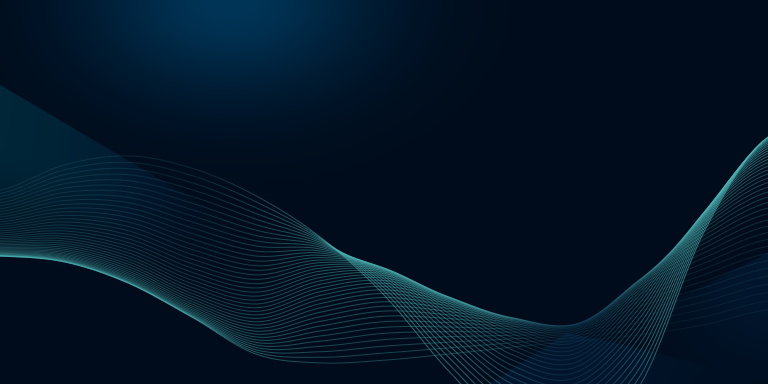
A WebGL 2 fragment shader for this background:

```glsl
#version 300 es
precision highp float;
// A twisting ribbon of fine teal lines over deep navy, with a soft blue glow above.

uniform vec2 u_resolution;
out vec4 outColor;

const vec3 NAVY = vec3(0.0, 0.045, 0.105);
const vec3 GLOW_BLUE = vec3(0.0, 0.205, 0.34);
const vec3 PANEL_TEAL = vec3(0.0, 0.165, 0.235);
const vec3 PANEL_BLUE = vec3(0.005, 0.10, 0.20);
const vec3 LINE_TEAL = vec3(0.29, 0.70, 0.70);
const vec3 LINE_BLUE = vec3(0.06, 0.27, 0.42);

const vec2 GLOW_CENTER = vec2(0.60, 1.0);
const vec2 GLOW_SIZE = vec2(0.38, 0.25);
const vec2 CROSSING = vec2(1.476, 0.133);
const int LINE_COUNT = 40;
const float LINE_WIDTH = 0.0017;

// Ribbon controls along x: first line height, last line height, bend between them.
const int KNOTS = 13;
const float KNOTS_PER_UNIT = 6.0;
const vec3 RIBBON[KNOTS] = vec3[KNOTS](
    vec3(0.505, 0.333, -0.17), vec3(0.570, 0.318, -0.25),
    vec3(0.594, 0.263, -0.33), vec3(0.562, 0.174, -0.37),
    vec3(0.490, 0.078, -0.20), vec3(0.383, 0.055, 0.25),
    vec3(0.232, 0.062, 0.57), vec3(0.036, 0.078, 0.68),
    vec3(-0.12, 0.096, 0.67), vec3(-0.146, 0.112, 0.58),
    vec3(-0.003, 0.128, 0.82), vec3(0.396, 0.154, 0.59),
    vec3(0.643, 0.193, 0.45));

vec3 knot(int i) {
    return RIBBON[clamp(i, 0, KNOTS - 1)];
}

// Catmull-Rom interpolation of the controls, with their slope along x.
void sampleRibbon(float x, out vec3 value, out vec3 slope) {
    float s = clamp(x * KNOTS_PER_UNIT, 0.0, float(KNOTS) - 1.001);
    int i = int(s);
    float f = s - float(i);
    vec3 a = knot(i - 1), b = knot(i), c = knot(i + 1), d = knot(i + 2);
    vec3 c1 = 0.5 * (c - a);
    vec3 c2 = a - 2.5 * b + 2.0 * c - 0.5 * d;
    vec3 c3 = 0.5 * (d - a) + 1.5 * (b - c);
    value = b + f * (c1 + f * (c2 + f * c3));
    slope = (c1 + f * (2.0 * c2 + 3.0 * f * c3)) * KNOTS_PER_UNIT;
}

// Opacity of line t at x: the last line leads on the left, the first on the right.
float lineOpacity(float t, float x) {
    float left = mix(0.22, 0.85, t * t);
    float middle = mix(0.85, 0.50, t);
    float right = mix(0.95, 0.12, smoothstep(0.0, 1.0, t));
    float opacity = mix(left, middle, smoothstep(0.45, 0.95, x));
    opacity = mix(opacity, right, smoothstep(1.35, 1.75, x));
    return opacity * (1.0 - 0.45 * exp(-pow((x - 1.47) / 0.19, 2.0)));
}

vec3 drawBackdrop(vec2 p, float pixel) {
    vec2 g = (p - GLOW_CENTER) / GLOW_SIZE;
    vec3 color = mix(NAVY, GLOW_BLUE, exp(-dot(g, g)));

    // Sloping panel on the left, fading down and to the right.
    float edge = 0.779 - 0.59 * p.x - p.y;
    float panel = smoothstep(-pixel, pixel, edge);
    panel *= smoothstep(0.30, 0.62, p.y + 0.20 * p.x);
    panel *= 1.0 - smoothstep(0.25, 0.68, p.x);
    vec3 panelColor = mix(PANEL_TEAL, PANEL_BLUE, smoothstep(0.0, 0.5, p.x));
    color = mix(color, panelColor, panel * 0.85);

    // Faint wedge rising to the right border.
    float wedge = smoothstep(-pixel, pixel, 0.341 + 0.50 * (p.x - 2.0) - p.y);
    wedge *= smoothstep(1.60, 2.0, p.x) * smoothstep(-0.15, 0.30, p.y);
    color = mix(color, PANEL_BLUE, wedge * 0.8);

    // Blue fold below the crossing of the ribbon.
    vec2 q = p - CROSSING;
    float roof = q.x < 0.0 ? 0.66 * q.x : -0.20 * q.x - 0.10 * q.x * q.x;
    float fold = smoothstep(-pixel, pixel, roof - q.y);
    fold *= 1.0 - smoothstep(0.0, 0.55, q.x);
    return mix(color, PANEL_BLUE, fold * 0.75);
}

vec3 drawLines(vec3 color, vec2 p, float pixel) {
    vec3 value, slope;
    sampleRibbon(p.x, value, slope);
    float blueness = 0.75 * exp(-pow((p.x - 1.50) / 0.16, 2.0));
    vec3 ink = mix(LINE_TEAL, LINE_BLUE, blueness);
    float reach = max(pixel, LINE_WIDTH);
    float strength = min(1.0, LINE_WIDTH / pixel);

    for (int i = 0; i < LINE_COUNT; i++) {
        float t = float(i) / float(LINE_COUNT - 1);
        vec3 blend = vec3(1.0 - t, t, t * (1.0 - t));
        float height = dot(value, blend);
        float incline = dot(slope, blend);
        float dist = abs(p.y - height) * inversesqrt(1.0 + incline * incline);
        float cover = max(0.0, 1.0 - dist / reach) * strength;
        color = mix(color, ink, cover * lineOpacity(t, p.x));
    }
    return color;
}

void main() {
    float pixel = 1.0 / u_resolution.y;
    vec2 p = gl_FragCoord.xy / u_resolution * vec2(2.0, 1.0);
    vec3 color = drawBackdrop(p, pixel);
    outColor = vec4(drawLines(color, p, pixel), 1.0);
}
```
